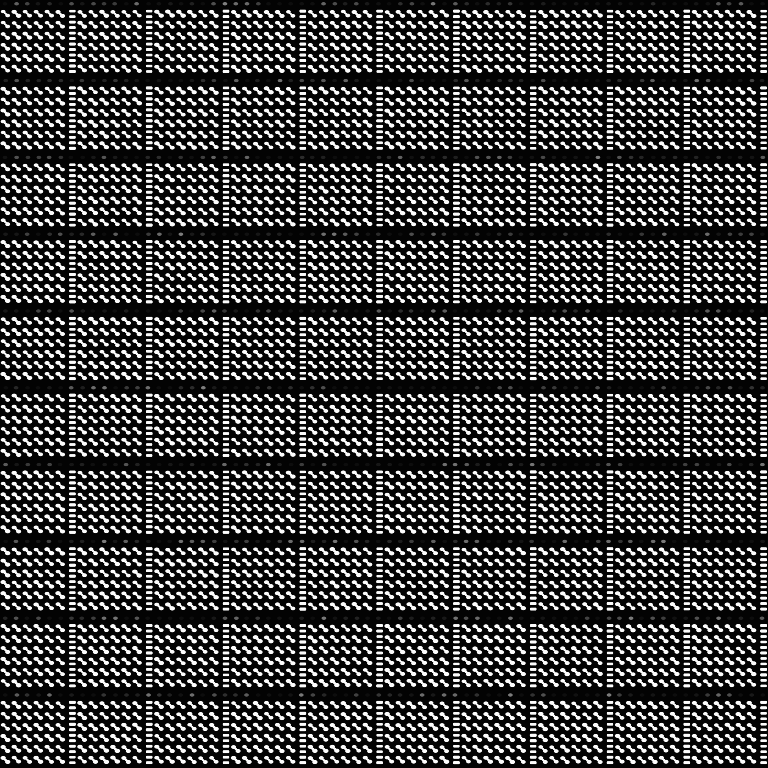
Reproduce this pattern procedurally as a Shadertoy shader.

```glsl
// Ten by ten panels of slanted white twin-dot stitches, split by black bands with faint specks.

const float PANELS = 10.0;      // panels across and down
const float STITCHES = 7.0;     // stitch columns and rows per panel
const float BAND_SHIFT = 0.0335; // panel offset that places the dark band
const vec3 INK = vec3(0.01);
const vec3 THREAD = vec3(0.99);

float hash(vec2 p) {
    vec3 q = fract(vec3(p.xyx) * 0.1031);
    q += dot(q, q.yzx + 33.33);
    return fract((q.x + q.y) * q.z);
}

float ellipse(vec2 p, vec2 radii) {
    return (length(p / radii) - 1.0) * min(radii.x, radii.y);
}

float capsule(vec2 p, vec2 a, vec2 b, float radius) {
    vec2 ab = b - a;
    float t = clamp(dot(p - a, ab) / dot(ab, ab), 0.0, 1.0);
    return length(p - a - ab * t) - radius;
}

float box(vec2 p, vec2 halfSize, float corner) {
    vec2 d = abs(p) - halfSize + corner;
    return length(max(d, 0.0)) + min(max(d.x, d.y), 0.0) - corner;
}

// Upper left dot tied to a lower right dot by a thin neck
float stitch(vec2 p, float wobble) {
    vec2 upper = vec2(-0.21, 0.19 + 0.05 * wobble);
    vec2 lower = vec2(0.20, -0.17 + 0.05 * wobble);
    float dots = min(ellipse(p - upper, vec2(0.23, 0.17)),
                     ellipse(p - lower, vec2(0.23, 0.18)));
    return min(dots, capsule(p, upper, lower, 0.10));
}

// Two stacked dashes that close a panel on its right side
float seamDashes(vec2 p) {
    p.y = abs(p.y) - 0.25;
    return box(p - vec2(0.10, 0.0), vec2(0.30, 0.13), 0.10);
}

float coverage(float d, float edge) {
    return 1.0 - smoothstep(-edge, edge, d);
}

void mainImage(out vec4 fragColor, in vec2 fragCoord) {
    vec2 uv = fragCoord / iResolution.xy;
    float count = PANELS * STITCHES;
    float edge = 0.45 * count / iResolution.y;

    // Stitch grid, rows counted downward from the top
    vec2 grid = vec2(uv.x, 1.0 - uv.y) * count;
    grid.y += BAND_SHIFT * STITCHES;
    vec2 id = mod(floor(grid), count);
    vec2 slot = mod(id, STITCHES);
    vec2 p = fract(grid) - 0.5;
    p.y = -p.y;

    float chance = hash(id);
    float wobble = hash(id + 91.0) - 0.5;
    float light;
    if (slot.y < 0.5) {
        // Faint specks under the dark band
        float speck = ellipse(p - vec2(0.1 * wobble, -0.08), vec2(0.21, 0.15));
        light = coverage(speck, edge) * mix(0.04, 0.5, chance * chance * chance);
    } else {
        // Regular stitches, with dashes in the last column
        float d = slot.x > STITCHES - 1.5 ? seamDashes(p) : stitch(p, wobble);
        light = coverage(d + 0.03 * (chance - 0.5), edge);
    }
    fragColor = vec4(mix(INK, THREAD, light), 1.0);
}
```
